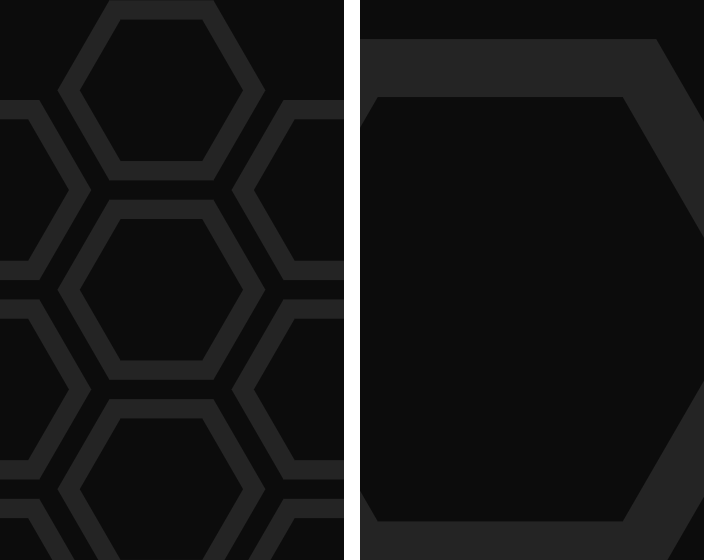
Left: the whole. Right: its middle third, enlarged.
A Shadertoy shader for this pattern:

```glsl
// Dark honeycomb of separate, flat-topped hexagon outlines in staggered columns.
// Two interleaved rectangular lattices are folded to one hexagon each, and the
// outline distances are joined. Lengths are fractions of the canvas height.

#define BACKGROUND   vec3(0.047)
#define LINE_COLOR   vec3(0.141)
#define ROW_PITCH    0.3561
#define COLUMN_PITCH 0.3109
#define APOTHEM      0.1608
#define LINE_WIDTH   0.0345
#define FIRST_CENTER vec2(-0.0189, 0.1613)  // from the top middle, y down

// Signed distance to the sides of a hexagon with flat top and bottom
float hexagon(vec2 p, float apothem) {
    p = abs(p);
    return max(p.y, dot(p, vec2(0.8660254, 0.5))) - apothem;
}

// Band of the given width lying just inside the hexagon's edge
float hexagonOutline(vec2 p) {
    float halfWidth = 0.5 * LINE_WIDTH;
    return abs(hexagon(p, APOTHEM) + halfWidth) - halfWidth;
}

// Every second column; rows begin at the first center and continue downward
float columnLattice(vec2 p) {
    vec2 pitch = vec2(2.0 * COLUMN_PITCH, ROW_PITCH);
    vec2 cell = floor(p / pitch + 0.5);
    cell.y = max(cell.y, 0.0);
    return hexagonOutline(p - cell * pitch);
}

void mainImage(out vec4 fragColor, in vec2 fragCoord) {
    vec2 p = vec2(fragCoord.x - 0.5 * iResolution.x,
                  iResolution.y - fragCoord.y) / iResolution.y;
    p -= FIRST_CENTER;

    // Join the main columns with those shifted half a row down
    vec2 stagger = vec2(COLUMN_PITCH, 0.5 * ROW_PITCH);
    float d = min(columnLattice(p), columnLattice(p - stagger));

    // Cover one pixel of edge
    float coverage = clamp(0.5 - d * iResolution.y, 0.0, 1.0);
    fragColor = vec4(mix(BACKGROUND, LINE_COLOR, coverage), 1.0);
}
```
